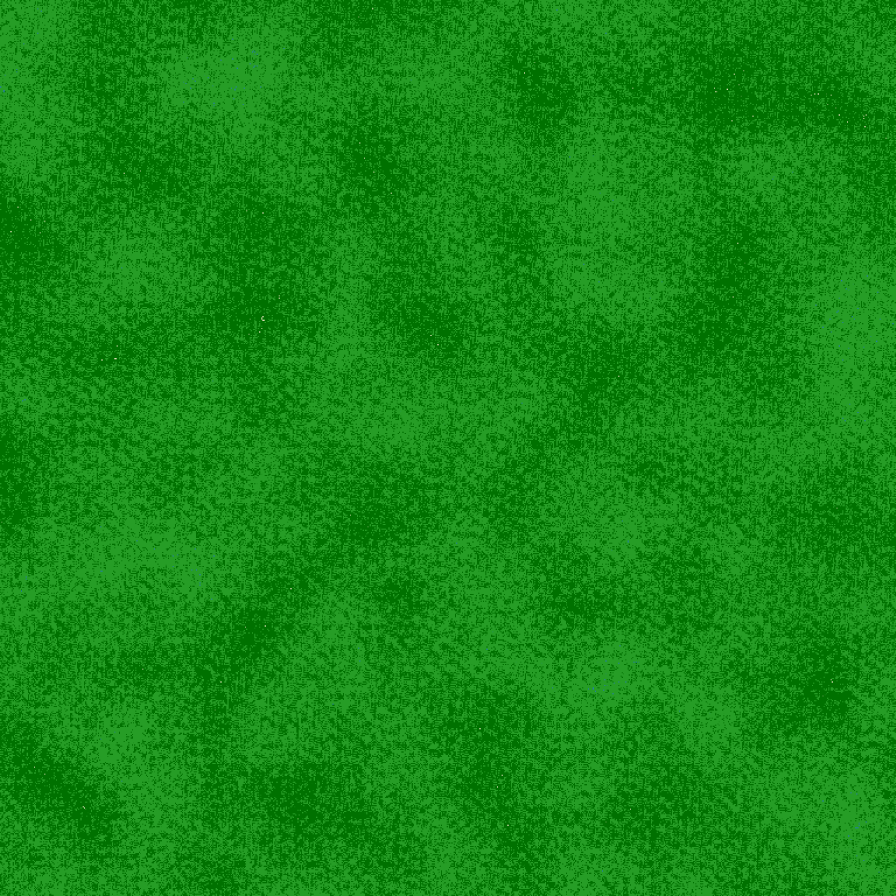
Give the GLSL for this texture, as a WebGL 1 fragment shader.

```glsl
precision highp float;
// Grassy two-tone grain: soft cloud-like patches, small clumps and fine grain
// are summed to a height, which is then cut into flat greens by thresholds.
// The rare lowest grains turn pale and the rare highest ones turn blue.

uniform vec2 u_resolution;

const vec3 DARK_GREEN  = vec3(0.0, 0.445, 0.0);
const vec3 LIGHT_GREEN = vec3(0.15, 0.615, 0.15);
const vec3 PALE_SPECK  = vec3(0.85, 0.87, 0.70);
const vec3 BLUE_SPECK  = vec3(0.14, 0.50, 0.66);

const float GRAINS = 768.0;        // grains across the canvas
const float PATCH_SCALE = 7.5;     // broad patches across the canvas
const float CLUMP_SCALE = 128.0;   // small clumps across the canvas
const float PATCH_AMOUNT = 0.43;
const float CLUMP_AMOUNT = 0.5;
const float GRAIN_AMOUNT = 1.0;
const float LIGHT_BIAS = 0.02;     // raises the share of light green
const float PALE_LEVEL = -0.82;
const float BLUE_LEVEL = 0.80;
const float SOFTNESS = 0.015;      // half width of each colour step
const float TURN = 6.2832;
const mat2 OCTAVE_TURN = mat2(1.6, 1.2, -1.2, 1.6);  // doubles and rotates

float hash(vec2 p) {
  return fract(sin(dot(p, vec2(127.1, 311.7))) * 43758.5453);
}

// Slope of a random unit gradient at a lattice corner
float cornerSlope(vec2 corner, vec2 toPoint) {
  float angle = TURN * hash(corner);
  return dot(vec2(cos(angle), sin(angle)), toPoint);
}

// Gradient noise centred on zero: round blobs without lattice streaks
float gradientNoise(vec2 p) {
  vec2 cell = floor(p);
  vec2 f = p - cell;
  vec2 w = f * f * f * (f * (f * 6.0 - 15.0) + 10.0);
  vec2 right = vec2(1.0, 0.0);
  vec2 up = vec2(0.0, 1.0);
  float low = mix(cornerSlope(cell, f),
                  cornerSlope(cell + right, f - right), w.x);
  float high = mix(cornerSlope(cell + up, f - up),
                   cornerSlope(cell + 1.0, f - 1.0), w.x);
  return mix(low, high, w.y);
}

// Octaves from broad patches down to medium mottling
float patches(vec2 p) {
  float sum = 0.0;
  float amplitude = 1.0;
  p = p * PATCH_SCALE + vec2(5.4, 2.7);
  for (int i = 0; i < 4; i++) {
    sum += amplitude * gradientNoise(p);
    p = OCTAVE_TURN * p + vec2(17.3, 41.7);
    amplitude *= 0.5;
  }
  return sum;
}

// Two independent hashes give a triangular spread
float grain(vec2 cell) {
  return 0.5 * (hash(cell + 71.3) + hash(cell + 213.9)) - 0.5;
}

float softStep(float level, float height) {
  return smoothstep(level - SOFTNESS, level + SOFTNESS, height);
}

vec3 grainColor(vec2 uv) {
  vec2 cell = floor(uv * GRAINS);
  vec2 centre = (cell + 0.5) / GRAINS;
  float height = LIGHT_BIAS
    + PATCH_AMOUNT * patches(centre)
    + CLUMP_AMOUNT * gradientNoise(centre * CLUMP_SCALE + 305.0)
    + GRAIN_AMOUNT * grain(cell);
  vec3 color = mix(PALE_SPECK, DARK_GREEN, softStep(PALE_LEVEL, height));
  color = mix(color, LIGHT_GREEN, softStep(0.0, height));
  return mix(color, BLUE_SPECK, softStep(BLUE_LEVEL, height));
}

void main() {
  // Nine samples per pixel blend the grains it covers
  vec3 color = vec3(0.0);
  for (int y = -1; y <= 1; y++) {
    for (int x = -1; x <= 1; x++) {
      vec2 offset = vec2(float(x), float(y)) / 3.0;
      color += grainColor((gl_FragCoord.xy + offset) / u_resolution.y);
    }
  }
  gl_FragColor = vec4(color / 9.0, 1.0);
}
```
